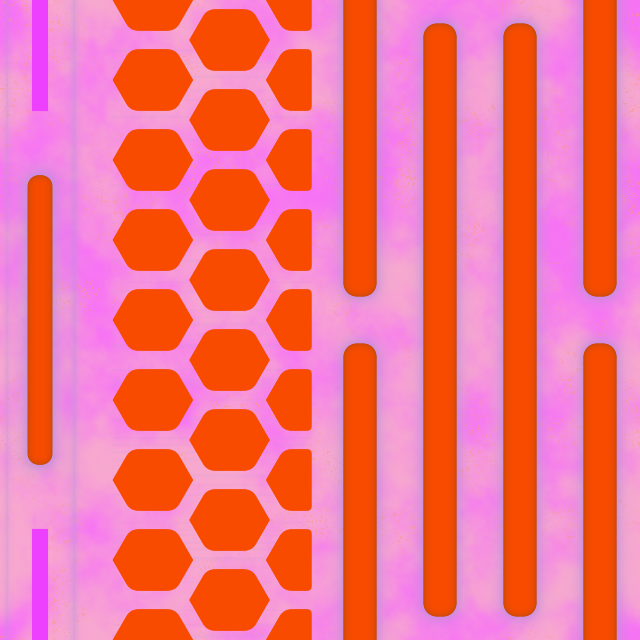
A three.js fragment shader for this pattern:

```glsl
// Orange panel cut-outs on a clouded pink sheet: a slotted strip, interlocking
// hexagons and staggered long slots. Shapes are distance functions on an 8 x 8
// unit tile; periodic value noise adds clouds, faint streaks and orange specks.

varying vec2 vUv;

const float TILE = 8.0;
const vec3 ORANGE = vec3(0.975, 0.295, 0.0);
const vec3 BURNT = vec3(0.66, 0.27, 0.06);
const vec3 VIOLET = vec3(0.93, 0.25, 1.0);
const vec3 MAGENTA = vec3(0.97, 0.45, 0.96);
const vec3 BLUSH = vec3(0.97, 0.66, 0.81);
const vec3 HAZE = vec3(0.73, 0.57, 0.85);
const vec3 SPECK = vec3(0.98, 0.60, 0.45);

float hash(vec2 p) {
  vec3 q = fract(vec3(p.xyx) * 0.1031);
  q += dot(q, q.yzx + 33.33);
  return fract((q.x + q.y) * q.z);
}

// Value noise that wraps after the given number of cells
float noise(vec2 uv, float cells) {
  vec2 p = uv * cells;
  vec2 i = floor(p);
  vec2 f = fract(p);
  f = f * f * (3.0 - 2.0 * f);
  vec2 a = mod(i, cells);
  vec2 b = mod(i + 1.0, cells);
  return mix(mix(hash(a), hash(vec2(b.x, a.y)), f.x),
             mix(hash(vec2(a.x, b.y)), hash(b), f.x), f.y);
}

float fbm(vec2 uv, float cells) {
  float sum = 0.0;
  float weight = 0.5;
  for (int i = 0; i < 5; i++) {
    sum += weight * noise(uv, cells);
    cells *= 2.0;
    weight *= 0.55;
  }
  return sum / 1.055;
}

float smoothMax(float a, float b, float k) {
  float h = max(k - abs(a - b), 0.0) / k;
  return max(a, b) + 0.25 * h * h * k;
}

float roundBox(vec2 p, vec2 halfSize, float radius) {
  vec2 q = abs(p) - halfSize + radius;
  return length(max(q, 0.0)) + min(max(q.x, q.y), 0.0) - radius;
}

// Signed offset from a centre, wrapped to the nearest period
float wrapTo(float x, float centre, float period) {
  return mod(x - centre + 0.5 * period, period) - 0.5 * period;
}

float hexagon(vec2 p) {
  p = abs(p);
  return smoothMax(p.y - 0.385, dot(p, vec2(0.866, 0.5)) - 0.437, 0.09);
}

// Three staggered columns, the last one trimmed by a straight edge
float hexStrip(vec2 p) {
  float d = TILE;
  for (int i = 0; i < 3; i++) {
    float column = float(i);
    vec2 q = vec2(p.x - 1.911 - 0.958 * column,
                  wrapTo(p.y, 0.5 * mod(column, 2.0), 1.0));
    d = min(d, hexagon(q));
  }
  return smoothMax(d, p.x - 3.896, 0.06);
}

// Four long slots; the outer pair is shifted by half a tile
float longSlots(vec2 p) {
  float column = clamp(floor(p.x), 4.0, 7.0);
  float centreY = abs(column - 5.5) < 1.0 ? 4.0 : 0.0;
  vec2 q = vec2(p.x - column - 0.5, wrapTo(p.y, centreY, TILE));
  return roundBox(q, vec2(0.208, 3.708), 0.17);
}

float cover(float d, float px) {
  return 1.0 - smoothstep(-0.5 * px, 0.5 * px, d);
}

vec3 sheet(vec2 uv, vec2 p) {
  float cloud = 0.65 * fbm(uv, 7.0) + 0.35 * fbm(uv.yx, 19.0);
  vec3 color = mix(MAGENTA, BLUSH, smoothstep(0.27, 0.75, cloud));
  // Fine specks gathered in patches
  float patches = smoothstep(0.5, 0.72, fbm(uv + 0.37, 11.0));
  float specks = smoothstep(0.72, 0.9, noise(uv, 340.0));
  color = mix(color, SPECK, 0.5 * patches * specks);
  // Rubbed vertical bands beside the left strip
  float rub = exp(-abs(p.x - 0.09) * 30.0) + exp(-abs(p.x - 0.93) * 18.0);
  color = mix(color, HAZE, rub * (0.15 + 0.3 * noise(vec2(uv.x, 0.0), 190.0)));
  // Faint level scratches among the hexagons
  float strip = step(1.4, p.x) * step(p.x, 3.9);
  float scratch = smoothstep(0.6, 1.0, noise(vec2(0.0, uv.y), 256.0));
  return mix(color, HAZE, 0.12 * strip * scratch);
}

// Cut-out with a hazy halo and a darkened inner rim
vec3 recess(vec3 color, float d, float spread, float px) {
  color = mix(color, HAZE, 0.75 * exp(-max(d, 0.0) / spread));
  vec3 fill = mix(ORANGE, BURNT, 0.6 * exp(min(d, 0.0) / 0.04));
  return mix(color, fill, cover(d, px));
}

void main() {
  vec2 p = vUv * TILE;
  float px = fwidth(p.x);
  vec3 color = sheet(vUv, p);

  float bar = roundBox(vec2(p.x - 0.5, wrapTo(p.y, 0.0, TILE)), vec2(0.102, 1.39), 0.0);
  float slot = roundBox(p - vec2(0.5, 4.0), vec2(0.156, 1.81), 0.14);
  color = mix(color, VIOLET, cover(bar, px));
  color = recess(color, slot, 0.09, px);
  color = recess(color, longSlots(p), 0.07, px);
  color = mix(color, ORANGE, cover(hexStrip(p), px));
  gl_FragColor = vec4(color, 1.0);
}
```
